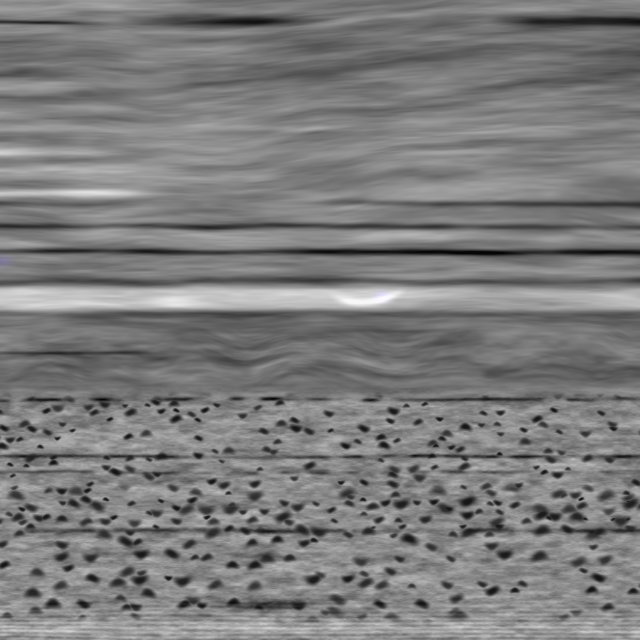
A Shadertoy shader for this texture:

```glsl
// Grey layered strata: stretched value noise forms fine horizontal streaks,
// soft spans add dark seams and one bright ledge, and jittered cells scatter
// dark pebbles that grow toward the bottom edge.
float hash(vec2 p) {
    vec3 q = fract(vec3(p.xyx) * 0.1031);
    q += dot(q, q.yzx + 33.33);
    return fract((q.x + q.y) * q.z);
}
float noise(vec2 p) {
    vec2 i = floor(p), f = fract(p);
    f = f * f * (3.0 - 2.0 * f);
    return mix(mix(hash(i), hash(i + vec2(1, 0)), f.x),
               mix(hash(i + vec2(0, 1)), hash(i + vec2(1, 1)), f.x), f.y);
}
// Signed layered noise, roughly -0.5 to 0.5
float fbm(vec2 p) {
    float sum = 0.0, gain = 0.5;
    for (int i = 0; i < 4; i++) {
        sum += gain * (noise(p) - 0.5);
        p = p * vec2(1.9, 1.7) + vec2(17.3, 9.1);
        gain *= 0.65;
    }
    return sum;
}
float bump(float v, float center, float width) {
    float d = (v - center) / width;
    return exp(-d * d);
}
float span(float x, float left, float right, float soft) {
    return smoothstep(left - soft, left + soft, x) * (1.0 - smoothstep(right - soft, right + soft, x));
}
// Thin horizontal mark with slight changes of height and strength along x
float seam(vec2 p, float height, float left, float right, float width) {
    float waver = 0.004 * (noise(vec2(p.x * 9.0, height * 91.0)) - 0.5);
    float strength = 0.65 + 0.6 * noise(vec2(p.x * 12.0, height * 57.0));
    return strength * bump(p.y, height + waver, width) * span(p.x, left, right, 0.05);
}
float fullSeam(vec2 p, float height, float width) {
    return seam(p, height, -0.2, 1.2, width);
}
float glow(vec2 p, vec2 center, vec2 size) {
    vec2 d = (p - center) / size;
    return exp(-dot(d, d));
}
// Scattered flattened spots; density is the chance that a cell is filled
float pebbles(vec2 p, vec2 cells, float density, float size, float seed) {
    vec2 home = floor(p * cells);
    float cover = 0.0;
    for (int j = -1; j <= 1; j++)
    for (int i = -1; i <= 1; i++) {
        vec2 id = home + vec2(i, j);
        float pick = hash(id + seed);
        vec2 jitter = vec2(hash(id + seed + 11.7), hash(id + seed + 27.1));
        float radius = size * (0.6 + 0.7 * hash(id + seed + 41.3));
        vec2 d = (p - (id + 0.1 + 0.8 * jitter) / cells) / vec2(radius, radius * 0.58);
        d.y += 0.35 * sin(d.x * 2.0 + pick * 40.0);
        float spot = 1.0 - smoothstep(0.3, 1.6, length(d));
        cover = max(cover, spot * step(pick, density) * (0.7 + 0.3 * jitter.y));
    }
    return cover;
}
float baseTone(vec2 p) {
    float tone = mix(0.55, 0.43, smoothstep(0.34, 0.42, p.y));
    tone = mix(tone, 0.52, smoothstep(0.50, 0.53, p.y));
    tone = mix(tone, 0.43, smoothstep(0.76, 0.90, p.y));
    tone = mix(tone, 0.50, smoothstep(0.94, 0.99, p.y));
    return tone + 0.05 * (0.7 - p.x) * smoothstep(0.6, 0.7, p.y);
}
float streaks(vec2 p) {
    float lower = 1.0 - smoothstep(0.36, 0.41, p.y);
    float fold = span(p.y, 0.40, 0.48, 0.02);
    float lift = 0.04 * smoothstep(0.62, 0.76, p.y) * smoothstep(0.2, 0.85, p.x);
    float y = p.y - lift + 0.012 * (noise(p * vec2(8.0, 12.0)) - 0.5);
    float broad = fbm(vec2(p.x * 6.0, y * 76.0));
    float wavy = fbm(vec2(p.x * 10.0, y * 66.0 + 2.0 * noise(p * vec2(13.0, 10.0))));
    float grain = fbm(vec2(p.x * 38.0, p.y * 135.0));
    return mix(mix(broad * 0.33, wavy * 0.40, fold), broad * 0.13 + grain * 0.36, lower);
}
// Pale streaks and the bright ledge
float paleMarks(vec2 p) {
    float left = span(p.x, -0.2, 0.17, 0.09) * span(p.y, 0.70, 0.92, 0.02);
    float tone = 0.05 * left * cos((p.y - 0.698) * 188.0);
    tone += 0.24 * seam(p, 0.698, -0.2, 0.21, 0.006) + 0.15 * seam(p, 0.760, -0.2, 0.18, 0.006);
    tone += 0.16 * seam(p, 0.800, 0.36, 0.55, 0.005) + 0.14 * seam(p, 0.699, 0.33, 0.48, 0.005);
    tone += 0.12 * seam(p, 0.459, 0.20, 0.36, 0.005) + 0.05 * fullSeam(p, 0.628, 0.01);
    tone += span(p.y, 0.516, 0.549, 0.006) * mix(0.24, 0.13, smoothstep(0.45, 0.85, p.x));
    tone += 0.18 * glow(p, vec2(0.27, 0.528), vec2(0.04, 0.008));
    tone += 0.07 * glow(p, vec2(0.07, 0.536), vec2(0.09, 0.009));
    float curve = p.y - 0.528 - 4.0 * (p.x - 0.565) * (p.x - 0.565);
    return tone + 0.25 * bump(curve, 0.0, 0.0065) * span(p.x, 0.53, 0.62, 0.02);
}
// Dark seams and the heavy bars near the top
float darkMarks(vec2 p) {
    float tone = 0.22 * seam(p, 0.682, 0.52, 1.2, 0.005) + 0.17 * seam(p, 0.681, -0.2, 0.21, 0.005);
    tone += 0.28 * fullSeam(p, 0.646, 0.005) + 0.42 * fullSeam(p, 0.606, 0.005);
    tone += 0.21 * fullSeam(p, 0.560, 0.006) + 0.13 * fullSeam(p, 0.509, 0.005);
    tone += 0.13 * seam(p, 0.484, 0.54, 0.72, 0.005) + 0.22 * seam(p, 0.449, -0.2, 0.23, 0.003);
    float broken = smoothstep(0.25, 0.75, noise(vec2(p.x * 38.0, p.y * 25.0)));
    tone += broken * (0.42 * fullSeam(p, 0.376, 0.003) + 0.22 * fullSeam(p, 0.262, 0.003));
    tone += (0.4 + 0.6 * broken) * (0.38 * fullSeam(p, 0.287, 0.003) + 0.30 * fullSeam(p, 0.171, 0.004));
    float bars = span(p.x, 0.27, 0.46, 0.09) + span(p.x, 0.80, 1.2, 0.05);
    tone += 0.43 * bars * bump(p.y, 0.966, 0.009) + 0.28 * seam(p, 0.964, -0.2, 0.13, 0.003);
    return tone + 0.26 * seam(p, 0.056, 0.36, 0.48, 0.009) + 0.2 * seam(p, 0.130, 0.38, 0.45, 0.009);
}
void mainImage(out vec4 fragColor, in vec2 fragCoord) {
    vec2 p = fragCoord / iResolution.xy;
    float tone = baseTone(p) + streaks(p) + paleMarks(p) - darkMarks(p);
    // Pebbles: small above, large below
    float small = pebbles(p, vec2(38, 72), 0.34, 0.0072, 3.0) * span(p.y, 0.17, 0.38, 0.01);
    float large = pebbles(p, vec2(29, 50), 0.44, 0.0100, 71.0) * span(p.y, 0.035, 0.24, 0.02);
    tone = mix(tone, 0.08, max(small, large));
    // Fine ruled stripes along the bottom edge
    float ruling = sin(p.y * 900.0 + 5.0 * noise(p * vec2(4.0, 20.0)));
    tone += (1.0 - smoothstep(0.02, 0.09, p.y)) * (0.05 * ruling + 0.07 * bump(p.y, 0.018, 0.012));
    // Faint violet glints
    float violet = glow(p, vec2(0.597, 0.537), vec2(0.01, 0.008)) + glow(p, vec2(0.006, 0.592), vec2(0.012, 0.008));
    vec3 color = vec3(clamp(tone, 0.02, 0.97)) + violet * vec3(0.03, 0.01, 0.14);
    fragColor = vec4(clamp(color, 0.0, 1.0), 1.0);
}
```
